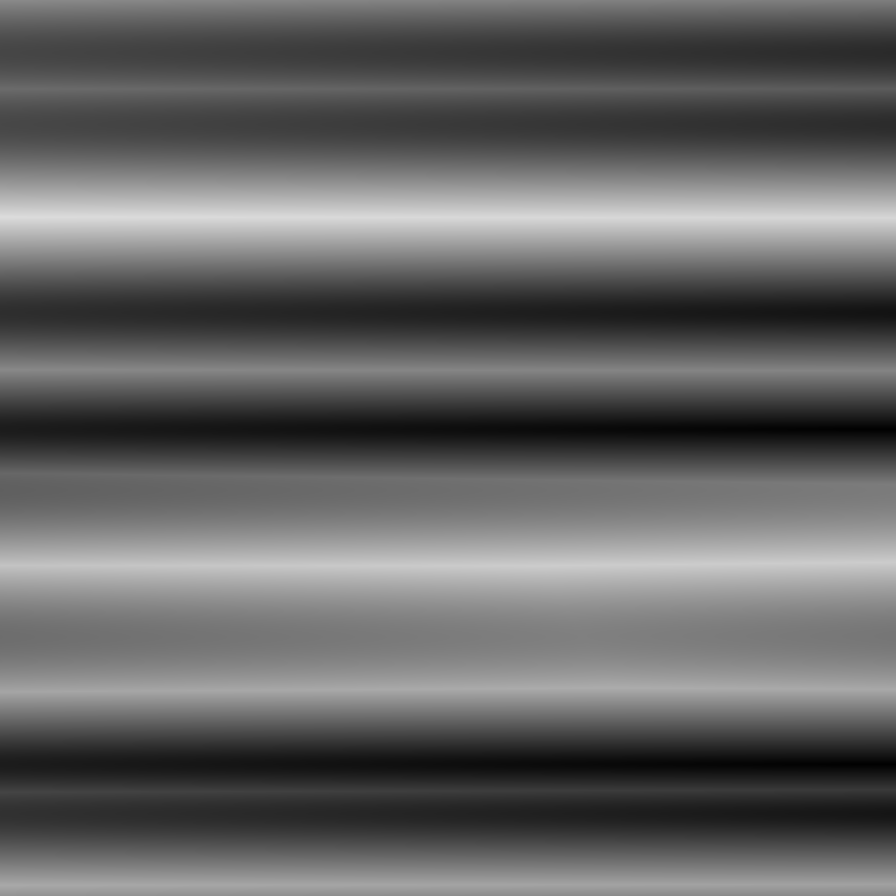
Write a Shadertoy shader that draws this background.

```glsl
// Brushed grey bands: cellular noise stretched so far sideways that each cell
// becomes a horizontal stripe. Tone is the distance to the nearest cell seed,
// giving soft dark valleys that meet in bright creased ridges.

const int SEED_COUNT = 10;

// Cell seeds in canvas units; most lie far beyond the left or right edge.
const vec2 SEEDS[SEED_COUNT] = vec2[SEED_COUNT](
    vec2( 2.50,  0.941), vec2( 2.55,  0.861),
    vec2( 1.65,  0.651), vec2( 1.00,  0.521),
    vec2(-3.40,  0.453), vec2(-3.90,  0.289),
    vec2( 5.20,  0.290), vec2( 1.00,  0.147),
    vec2( 1.75,  0.092), vec2( 2.50, -0.064));

// Distance from p to the nearest seed, measured in stretched space.
float nearestSeed(vec2 p, vec2 stretch) {
    float nearest = 1e3;
    for (int i = 0; i < SEED_COUNT; i++) {
        nearest = min(nearest, length((p - SEEDS[i]) * stretch));
    }
    return nearest;
}

// Linear ramp between the valley and ridge colours.
vec3 bandColor(float height, vec3 valley, vec3 ridge) {
    return mix(valley, ridge, clamp(height, 0.0, 1.0));
}

void mainImage(out vec4 fragColor, in vec2 fragCoord) {
    vec2 uv = fragCoord / iResolution.xy;

    // Steep change upward, very slow change along each band.
    vec2 stretch = vec2(0.11, 7.9);
    float height = nearestSeed(uv, stretch);

    fragColor = vec4(bandColor(height, vec3(0.0), vec3(1.0)), 1.0);
}
```
